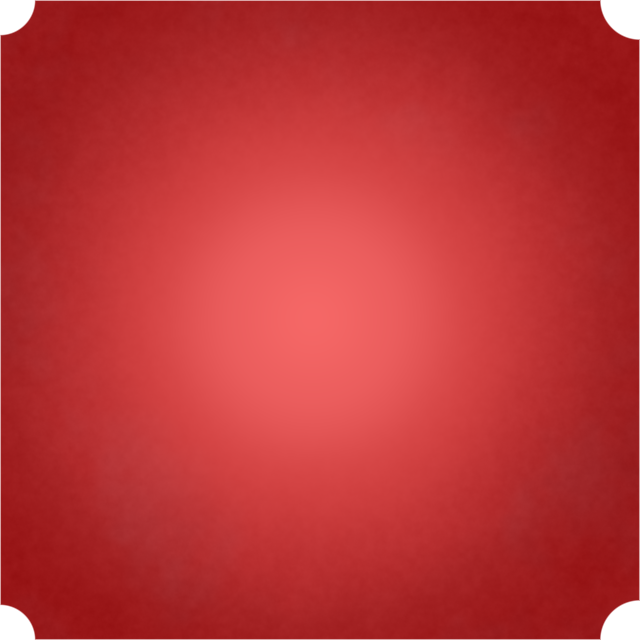
A WebGL 1 fragment shader for this background:

```glsl
precision highp float;
uniform vec2 u_resolution;

float hash(vec2 p) {
  vec3 q = fract(vec3(p.xyx) * 0.1031);
  q += dot(q, q.yzx + 33.33);
  return fract((q.x + q.y) * q.z);
}

float valueNoise(vec2 p) {
  vec2 cell = floor(p);
  vec2 f = fract(p);
  f = f * f * (3.0 - 2.0 * f);
  float low = mix(hash(cell), hash(cell + vec2(1.0, 0.0)), f.x);
  float high = mix(hash(cell + vec2(0.0, 1.0)), hash(cell + vec2(1.0, 1.0)), f.x);
  return mix(low, high, f.y);
}

// Layered noise, centred on zero
float fbm(vec2 p) {
  float sum = 0.0;
  float amplitude = 0.5;
  for (int i = 0; i < 5; i++) {
    sum += amplitude * (valueNoise(p) - 0.5);
    p = mat2(1.6, 1.2, -1.2, 1.6) * p + 17.3;
    amplitude *= 0.62;
  }
  return sum;
}

// Radial ramp from the bright centre to the dark rim
vec3 glowColor(float r) {
  vec3 color = mix(vec3(0.96, 0.405, 0.40), vec3(0.915, 0.36, 0.36), smoothstep(0.0, 0.17, r));
  color = mix(color, vec3(0.82, 0.255, 0.255), smoothstep(0.12, 0.29, r));
  color = mix(color, vec3(0.72, 0.18, 0.185), smoothstep(0.25, 0.41, r));
  color = mix(color, vec3(0.65, 0.14, 0.145), smoothstep(0.37, 0.49, r));
  return mix(color, vec3(0.60, 0.085, 0.09), smoothstep(0.44, 0.60, r));
}

void main() {
  vec2 uv = gl_FragCoord.xy / u_resolution;
  float pixel = 1.0 / min(u_resolution.x, u_resolution.y);

  // Glow with a softly wandering outline
  vec2 fromCenter = uv - vec2(0.488, 0.502);
  float radius = length(fromCenter);
  float rim = smoothstep(0.12, 0.45, radius);
  float clouds = fbm(uv * 5.0 + 3.7);
  float mottle = fbm(uv * 34.0 + 11.0);
  vec3 color = glowColor(radius + rim * (0.05 * clouds + 0.045 * mottle));

  // Paper grain and greyish patches
  float grain = fbm(uv * 90.0 + 41.0);
  color += rim * (0.035 * mottle + 0.03 * grain);
  float patches = smoothstep(0.0, 0.35, fbm(uv * 4.0 + 23.0));
  color += rim * patches * vec3(-0.01, 0.03, 0.035);

  // Round notches, larger on the right, and a hairline margin
  vec2 corner = min(uv, 1.0 - uv);
  float notch = length(corner) - mix(0.055, 0.062, step(0.5, uv.x));
  float margin = min(corner.x, corner.y) - 0.001;
  float inside = smoothstep(-pixel, pixel, min(notch, margin));

  gl_FragColor = vec4(mix(vec3(1.0), color, inside), 1.0);
}
```
